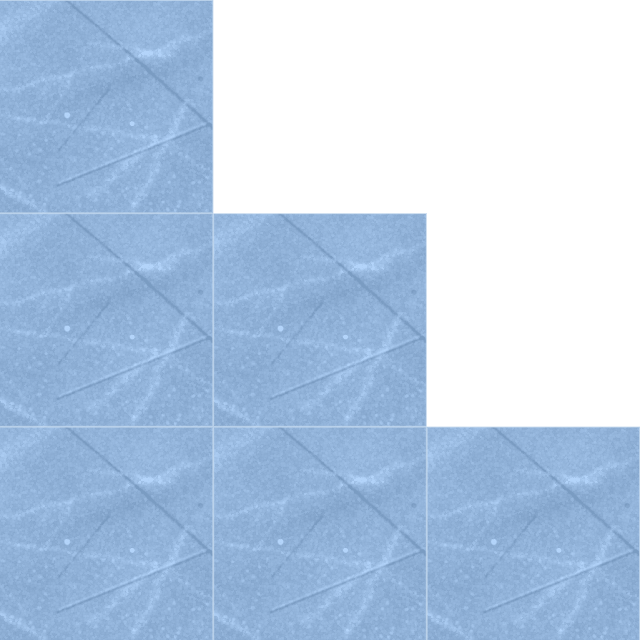
Give the GLSL for this texture, as a WebGL 1 fragment shader.

```glsl
precision highp float;
uniform vec2 u_resolution;

vec2 hash2(vec2 p) {
  return fract(sin(vec2(dot(p, vec2(127.1, 311.7)), dot(p, vec2(269.5, 183.3)))) * 43758.5);
}

// Distance to the nearest scattered point (x) and that cell's random value (y).
vec2 cellular(vec2 p) {
  vec2 cell = floor(p);
  vec2 nearest = vec2(9.0, 0.0);
  for (int j = -1; j <= 1; j++) {
    for (int i = -1; i <= 1; i++) {
      vec2 id = cell + vec2(float(i), float(j));
      vec2 h = hash2(id);
      float d = length(id + h - p);
      if (d < nearest.x) nearest = vec2(d, fract(h.x * 7.3 + h.y * 3.1));
    }
  }
  return nearest;
}

// Layered sines, each octave rotated and bent by the last.
float clouds(vec2 p) {
  float sum = 0.0;
  float amp = 0.5;
  for (int i = 0; i < 5; i++) {
    sum += amp * sin(p.x + 1.3 * sin(p.y)) * cos(p.y * 0.9 + sum);
    p = mat2(1.28, 1.35, -1.35, 1.28) * p + 2.7;
    amp *= 0.62;
  }
  return sum;
}

// Soft line from a to b.
float stroke(vec2 p, vec2 a, vec2 b, float width) {
  vec2 ab = b - a;
  float t = clamp(dot(p - a, ab) / dot(ab, ab), 0.0, 1.0);
  float d = length(p - a - ab * t) / width;
  return exp(-d * d);
}

float spot(vec2 p, vec2 center, float radius) {
  return 1.0 - smoothstep(radius * 0.5, radius, length(p - center));
}

float frost(vec2 p) {
  float s = 0.55 * stroke(p, vec2(0.0, 0.57), vec2(0.60, 0.72), 0.013);
  s += 0.50 * stroke(p, vec2(0.60, 0.72), vec2(1.0, 0.86), 0.014);
  s += 0.55 * stroke(p, vec2(0.43, 0.80), vec2(0.79, 0.74), 0.015);
  s += 0.50 * stroke(p, vec2(0.66, 0.74), vec2(0.80, 0.76), 0.030);
  s += 0.55 * stroke(p, vec2(0.0, 0.46), vec2(0.73, 0.35), 0.012);
  s += 0.70 * stroke(p, vec2(0.87, 0.51), vec2(0.63, 0.02), 0.020);
  s += 0.70 * stroke(p, vec2(0.72, 0.33), vec2(0.43, 0.09), 0.019);
  s += 0.80 * stroke(p, vec2(0.0, 0.13), vec2(0.21, 0.0), 0.016);
  s += 0.45 * stroke(p, vec2(0.0, 0.27), vec2(0.11, 0.12), 0.010);
  s += 0.40 * stroke(p, vec2(0.22, 0.43), vec2(0.40, 0.77), 0.010);
  s += 0.35 * stroke(p, vec2(0.82, 0.30), vec2(1.0, 0.19), 0.010);
  s += 0.50 * stroke(p, vec2(0.0, 0.85), vec2(0.24, 1.0), 0.050);
  return s;
}

float cracks(vec2 p) {
  float s = 0.42 * stroke(p, vec2(0.31, 1.0), vec2(0.64, 0.72), 0.007);
  s += 0.48 * stroke(p, vec2(0.64, 0.72), vec2(1.0, 0.40), 0.008);
  s += 0.40 * stroke(p, vec2(0.27, 0.13), vec2(0.98, 0.415), 0.006);
  s += 0.26 * stroke(p, vec2(0.28, 0.30), vec2(0.51, 0.58), 0.006);
  return s;
}

// Ice brightness inside one tile, 0 to 1.
float ice(vec2 p) {
  vec2 bent = p + 0.006 * vec2(sin(p.y * 31.0), sin(p.x * 27.0 + p.y * 9.0));
  float haze = clouds(p * 7.0 + 1.5);
  vec2 grain = cellular(p * 85.0);
  vec2 flakes = cellular(p * 32.0 + 5.0);
  float v = 0.43 + 0.13 * haze + 0.10 * (p.y - 0.5) * (1.0 - p.x);

  // Broad dark sweep
  v -= 0.13 * stroke(p, vec2(0.28, 0.51), vec2(1.0, 0.77), 0.055);

  // Grain and scattered flakes
  v += 0.24 * (grain.y - 0.5) + 0.16 * (0.45 - grain.x);
  float lower = 1.0 - smoothstep(0.15, 0.75, p.y);
  v += (0.12 + 0.18 * lower) * step(0.78, flakes.y) * (1.0 - smoothstep(0.1, 0.42, flakes.x));

  // Frost streaks, broken up by the grain
  v += frost(bent) * (0.28 + 0.20 * grain.y + 0.12 * haze);

  // Cracks, with a pale rim on the long scratch
  v += 0.28 * stroke(p, vec2(0.28, 0.145), vec2(0.98, 0.43), 0.007);
  v -= cracks(p);

  // Pale chips and a dark fleck
  v += 0.75 * spot(p, vec2(0.315, 0.46), 0.018);
  v += 0.80 * spot(p, vec2(0.62, 0.42), 0.014);
  v -= 0.35 * spot(p, vec2(0.94, 0.63), 0.016);
  return clamp(v, 0.0, 1.1);
}

// Signed distance to the staircase of tiles, in tile units.
float staircase(vec2 grid) {
  float d = 9.0;
  for (int i = 1; i <= 3; i++) {
    float n = float(i);
    d = min(d, max(grid.x - n, grid.y - (4.0 - n)));
  }
  return d;
}

void main() {
  vec2 grid = gl_FragCoord.xy / u_resolution * 3.0;
  float pixel = 3.0 / u_resolution.y;
  vec3 color = mix(vec3(0.48, 0.61, 0.76), vec3(0.68, 0.81, 0.96), ice(fract(grid)));

  // Pale seams on the inner grid lines
  vec2 line = floor(grid + 0.5);
  vec2 seam = 1.0 - smoothstep(0.002, 0.002 + pixel, abs(grid - line));
  seam *= step(0.5, line);
  color = mix(color, vec3(0.78, 0.86, 0.94), 0.75 * max(seam.x, seam.y));

  float outside = clamp(0.5 + staircase(grid) / pixel, 0.0, 1.0);
  gl_FragColor = vec4(mix(color, vec3(1.0), outside), 1.0);
}
```
